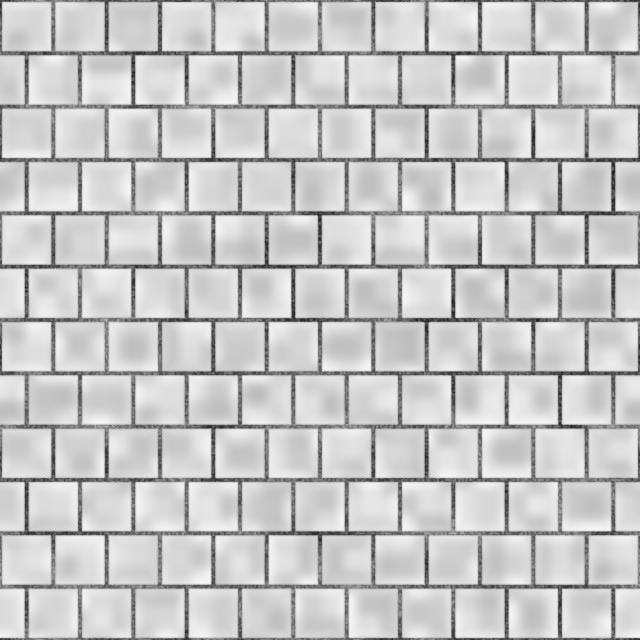
Reproduce this texture procedurally as a WebGL 1 fragment shader.

```glsl
precision highp float;

// Pale square tiles in a half-offset running bond with dark, grainy joints.
// Each tile is a rounded box with its own soft clouding and a brighter rim;
// the joints mix broad and fine value noise that wraps at the canvas edges.

uniform vec2 u_resolution;

// Layout, in tile units
const float TILES = 12.0;          // repeats across and down
const float JOINT_WIDTH = 0.070;
const float CORNER_RADIUS = 0.02;
const float EDGE_SOFTNESS = 0.032;

// Tile face
const float FACE_GRAY = 0.826;
const float CLOUD_SCALE = 2.3;     // blotches per tile side
const float CLOUD_AMOUNT = 0.17;
const float RIM_LIGHT = 0.055;
const float RIM_WIDTH = 0.26;
const float BEVEL_SHADE = 0.09;
const float BEVEL_WIDTH = 0.045;

// Joint
const float JOINT_GRAY = 0.40;
const float STAIN_CELLS = 18.0;    // across the canvas
const float STAIN_AMOUNT = 0.30;
const float GRAIN_CELLS = 336.0;   // across the canvas
const float GRAIN_AMOUNT = 0.30;
const float CONTACT_SHADE = 0.06;

float hash(vec2 p) {
  vec3 q = fract(p.xyx * 0.1031);
  q += dot(q, q.yzx + 33.33);
  return fract((q.x + q.y) * q.z);
}

// Smooth value noise that repeats after `period` lattice cells
float wrappedNoise(vec2 p, float period) {
  vec2 cell = floor(p);
  vec2 f = p - cell;
  f = f * f * f * (f * (f * 6.0 - 15.0) + 10.0);
  vec2 lo = mod(cell, period);
  vec2 hi = mod(cell + 1.0, period);
  return mix(mix(hash(lo), hash(vec2(hi.x, lo.y)), f.x),
             mix(hash(vec2(lo.x, hi.y)), hash(hi), f.x), f.y);
}

float roundedBox(vec2 p, float halfSize, float radius) {
  vec2 q = abs(p) - halfSize + radius;
  return length(max(q, 0.0)) + min(max(q.x, q.y), 0.0) - radius;
}

// `inset` is the depth inside the tile edge
float faceShade(vec2 local, vec2 id, float inset) {
  const float PATCH = 8.0;         // separate noise patch for every tile
  vec2 shift = vec2(hash(id + 3.7), hash(id + 91.3));
  vec2 p = id * PATCH + local * CLOUD_SCALE + shift * 3.0;
  float cloud = wrappedNoise(p, PATCH * TILES) - 0.5;
  float rim = 1.0 - smoothstep(0.0, RIM_WIDTH, inset);
  float bevel = 1.0 - smoothstep(0.0, BEVEL_WIDTH, inset);
  return FACE_GRAY + CLOUD_AMOUNT * cloud + RIM_LIGHT * rim
       - BEVEL_SHADE * bevel;
}

float jointShade(vec2 uv, float gap) {
  float stain = wrappedNoise(uv * STAIN_CELLS, STAIN_CELLS) - 0.5;
  float grain = wrappedNoise(uv * GRAIN_CELLS, GRAIN_CELLS) - 0.5;
  float contact = 1.0 - smoothstep(0.0, 0.5 * JOINT_WIDTH, gap);
  return JOINT_GRAY + STAIN_AMOUNT * stain + GRAIN_AMOUNT * grain
       - CONTACT_SHADE * contact;
}

void main() {
  vec2 uv = gl_FragCoord.xy / u_resolution;

  // Running bond: even rows shift by half a tile
  vec2 grid = uv * TILES;
  float row = floor(grid.y);
  grid.x += 0.5 * (1.0 - mod(row, 2.0));
  vec2 id = vec2(mod(floor(grid.x), TILES), row);
  vec2 local = fract(grid);

  // Tile coverage, never sharper than one pixel
  float dist = roundedBox(local - 0.5, 0.5 - 0.5 * JOINT_WIDTH, CORNER_RADIUS);
  float pixel = TILES / min(u_resolution.x, u_resolution.y);
  float soft = 0.5 * max(EDGE_SOFTNESS, 1.4 * pixel);
  float tile = 1.0 - smoothstep(-soft, soft, dist);

  float gray = mix(jointShade(uv, max(dist, 0.0)),
                   faceShade(local, id, max(-dist, 0.0)), tile);
  gl_FragColor = vec4(vec3(gray), 1.0);
}
```
